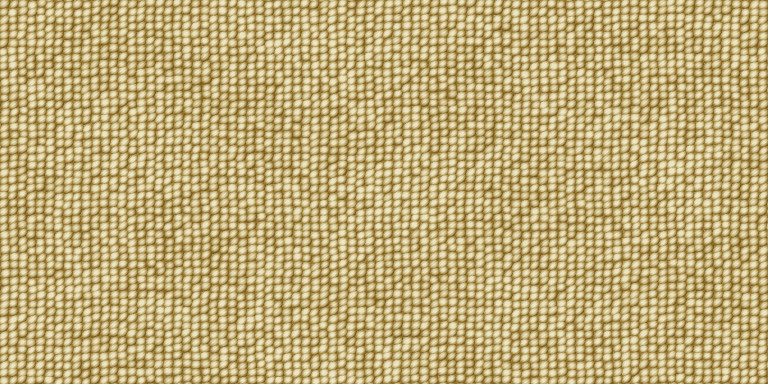
A Shadertoy shader for this texture:

```glsl
// Woven straw-coloured cloth: straight columns of plump yarn knots with slanted
// seams. Each knot is a jittered elliptical dome; the highest nearby dome wins,
// and its height and tilt to the light pick a tone between shadow and cream.

const vec2 KNOTS = vec2(84.0, 50.0);          // repeats across and down
const vec2 KNOT_RADIUS = vec2(0.53, 0.59);    // in cells
const vec2 LIGHT_DIR = vec2(-0.6, 0.8);
const vec3 SHADOW = vec3(0.47, 0.35, 0.11);
const vec3 STRAW  = vec3(0.71, 0.61, 0.355);
const vec3 CREAM  = vec3(0.925, 0.90, 0.77);

vec3 hash3(vec2 cell) {
    vec3 p = fract(cell.xyx * vec3(0.1031, 0.1030, 0.0973));
    p += dot(p, p.yzx + 33.33);
    return fract((p.xxy + p.yzz) * p.zyx);
}

// Slight wander of the threads, in cells.
vec2 threadDrift(vec2 p) {
    return vec2(0.08 * sin(p.y * 0.31 + 1.3 * sin(p.x * 0.17)),
                0.10 * sin(p.x * 0.23 + 1.2 * sin(p.y * 0.19)));
}

// Broad uneven lightness over the cloth, in -1..1.
float mottle(vec2 p) {
    return 0.5 * sin(p.x * 0.21 + 1.8 * sin(p.y * 0.17))
         + 0.5 * sin(p.y * 0.29 - 1.5 * sin(p.x * 0.13));
}

// Dome height (x) and tone (y) of one knot, at an offset from its centre.
vec2 knot(vec2 offset, vec3 rnd, vec2 radius) {
    offset.y -= offset.x * mix(0.05, 0.5, rnd.z);         // slanted seam
    vec2 q = offset / (radius * mix(0.92, 1.1, rnd.y));
    float height = 1.0 - dot(q, q);
    float light = 0.24 * dot(q, LIGHT_DIR);
    float strands = 0.07 * sin(10.0 * (q.y - 0.6 * q.x) + 6.28 * rnd.x);
    float tone = 0.19 + 0.84 * max(height, 0.0) + light + strands;
    return vec2(height, tone + 0.18 * (rnd.x - 0.5));
}

// Tone of the topmost knot at a point given in cells.
float weaveTone(vec2 p) {
    vec2 warped = p + threadDrift(p);
    vec2 home = floor(warped);
    vec2 top = vec2(-9.0, 0.0);
    for (int j = -1; j <= 1; j++)
    for (int i = -1; i <= 1; i++) {
        vec2 cell = home + vec2(i, j);
        vec3 rnd = hash3(cell + 17.0);
        vec2 jitter = (hash3(cell + 71.0).xy - 0.5) * vec2(0.16, 0.26);
        jitter.y += 0.24 * (hash3(vec2(cell.x, 5.0)).x - 0.5);  // column shift
        vec2 candidate = knot(warped - cell - 0.5 - jitter, rnd, KNOT_RADIUS);
        if (candidate.x > top.x) top = candidate;
    }
    return top.y + 0.035 * mottle(p);
}

vec3 yarnColor(float tone) {
    float t = clamp(tone, 0.0, 1.0);
    return t < 0.5 ? mix(SHADOW, STRAW, 2.0 * t) : mix(STRAW, CREAM, 2.0 * t - 1.0);
}

void mainImage(out vec4 fragColor, in vec2 fragCoord) {
    // Average four samples for smooth edges.
    vec3 color = vec3(0.0);
    for (int s = 0; s < 4; s++) {
        vec2 shift = vec2(s % 2, s / 2) * 0.5 - 0.25;
        vec2 p = (fragCoord + shift) / iResolution.xy * KNOTS;
        color += 0.25 * yarnColor(weaveTone(p));
    }
    fragColor = vec4(color, 1.0);
}
```
